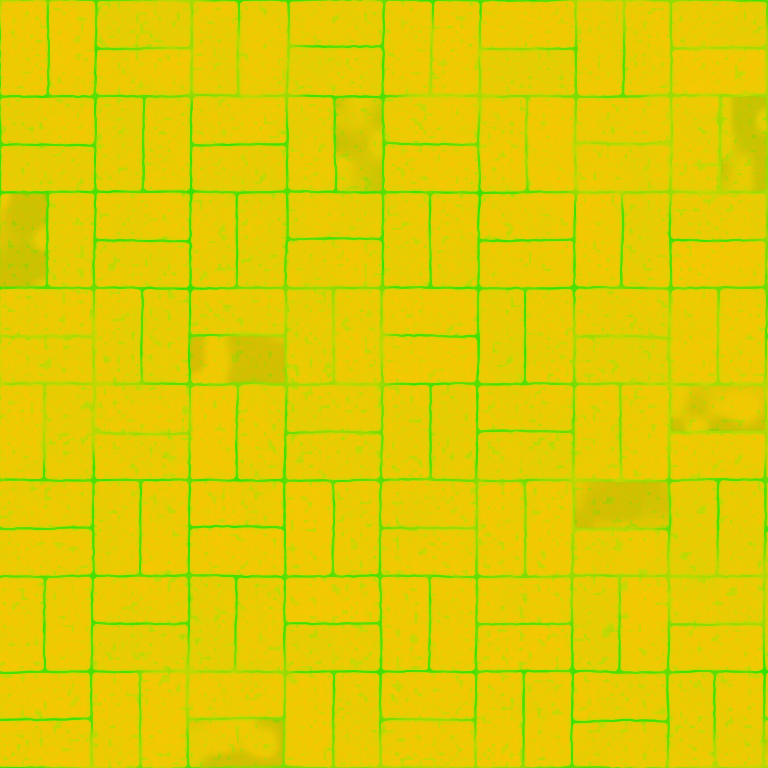
Reproduce this texture procedurally as a Shadertoy shader.

```glsl
// Basket-weave paving: an 8 by 8 grid of cells, each split into two bricks,
// upright and lying in turn. Rounded-box distances give the joints and their
// soft borders; value noise gives grain, specks, stains and worn joints.

#define CELLS 8.0          // cells across and down
#define JOINT 0.012        // half width of a joint, in cells
#define CORNER 0.04        // corner radius of a brick
#define BORDER 0.032       // reach of the mossy border inside a brick
#define WOBBLE 0.022       // unevenness of the edges
#define LEAN 0.045         // sideways drift of the columns, in cells
#define GRAIN 0.17         // strength of the fine grain
#define SPECKS 0.20        // strength of the mossy specks
#define OCHRE vec3(0.965, 0.780, 0.010)
#define LIME vec3(0.780, 0.845, 0.010)
#define GREEN vec3(0.200, 0.880, 0.010)

float hash(vec2 p) {
    return fract(sin(dot(p, vec2(127.1, 311.7))) * 43758.55);
}

float noise(vec2 p) {
    vec2 i = floor(p), f = fract(p);
    f = f * f * (3.0 - 2.0 * f);
    return mix(mix(hash(i), hash(i + vec2(1, 0)), f.x),
               mix(hash(i + vec2(0, 1)), hash(i + vec2(1, 1)), f.x), f.y);
}

float roundedBox(vec2 p, vec2 halfSize, float radius) {
    vec2 d = abs(p) - halfSize + radius;
    return length(max(d, 0.0)) + min(max(d.x, d.y), 0.0) - radius;
}

// Signed distance to the brick at p; id receives a number pair for that brick.
float brick(vec2 p, out vec2 id) {
    vec2 cell = floor(p), q = fract(p);
    bool upright = mod(cell.x + cell.y, 2.0) > 0.5;
    if (!upright) q = q.yx;

    // The middle joint sits slightly off centre in each cell
    float split = 0.5 + 0.03 * (hash(cell + 3.7) - 0.5);
    float side = step(split, q.x);
    float width = mix(split, 1.0 - split, side);
    id = cell * 2.0 + vec2(side, 0.0);

    vec2 center = vec2(mix(0.5 * split, 0.5 + 0.5 * split, side), 0.5);
    return roundedBox(q - center, vec2(0.5 * width, 0.5) - JOINT, CORNER);
}

// Moss amount 0..1 to colour: ochre, lime, then pure green.
vec3 ramp(float moss) {
    return moss < 0.25 ? mix(OCHRE, LIME, max(moss, 0.0) * 4.0)
                       : mix(LIME, GREEN, min((moss - 0.25) / 0.75, 1.0));
}

void mainImage(out vec4 fragColor, in vec2 fragCoord) {
    vec2 uv = fragCoord / iResolution.xy;
    vec2 p = uv * CELLS;
    float pixel = CELLS / iResolution.y;

    // Leaning columns and uneven edges
    vec2 bent = p + vec2(LEAN * (1.0 - uv.y), 0.0);
    bent += WOBBLE * (vec2(noise(p * 2.3), noise(p * 2.3 + 40.0)) - 0.5);
    bent += 0.5 * WOBBLE * (vec2(noise(p * 16.0), noise(p * 16.0 + 70.0)) - 0.5);

    vec2 id;
    float d = brick(bent, id);

    // Brick face: tone, fine grain, broad clouds and scattered specks
    float fine = 0.6 * noise(p * 44.0) + 0.4 * noise(p * 85.0 + 11.0);
    float cloud = noise(p * 3.0 + 20.0);
    float stain = step(0.94, hash(id + 9.1)) * smoothstep(0.2, 0.7, noise(p * 4.0 + 5.0));
    float speck = smoothstep(0.74, 0.92, noise(p * 21.0 + 31.0));
    float moss = 0.055 + GRAIN * (fine - 0.5) + 0.05 * (cloud - 0.5)
               + 0.05 * (hash(id) - 0.5) + SPECKS * speck + 0.07 * stain;

    // Mossy border, ragged along its inner edge
    float ragged = 0.6 + 0.8 * noise(p * 13.0 + 8.0);
    moss += 0.13 * smoothstep(-BORDER * ragged, 0.0, d);

    // Joints: bright green in places, faded to lime in others
    float wear = smoothstep(0.25, 0.65, noise(p * 1.1 + 15.0));
    float strength = mix(0.36, 0.85, wear) + 0.25 * (noise(p * 9.0 + 50.0) - 0.5);
    float joint = smoothstep(-0.6 * pixel, 0.6 * pixel, d);
    moss = mix(moss, strength, joint);

    vec3 color = ramp(moss) * (1.0 - 0.07 * stain * (1.0 - joint));
    fragColor = vec4(color, 1.0);
}
```
